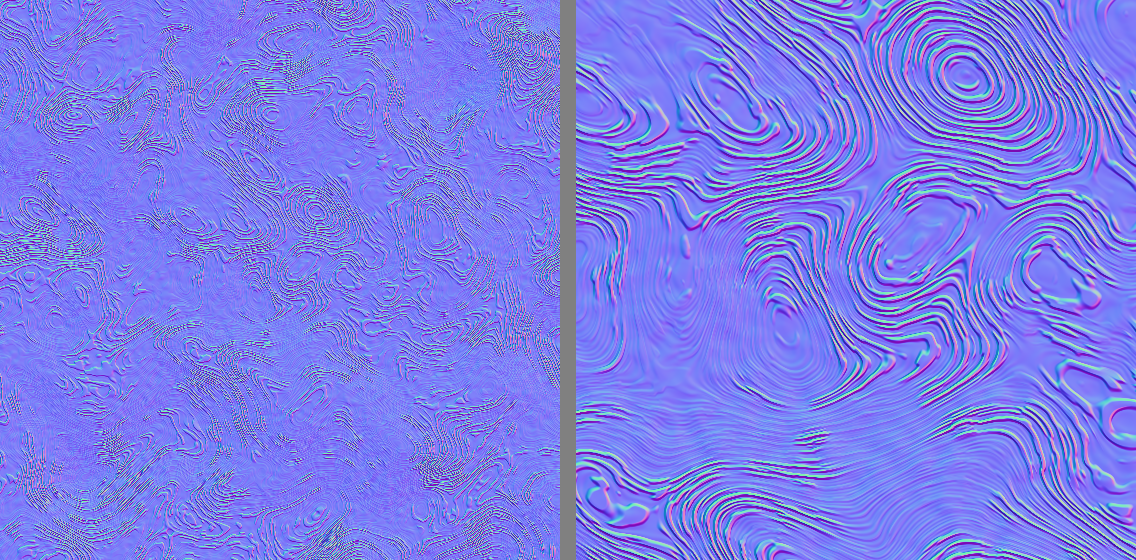
Left: the whole. Right: its middle third, enlarged.
A WebGL 1 fragment shader for this texture map:

```glsl
precision highp float;
uniform vec2 u_resolution;

vec3 hash3(vec2 p) {
  vec3 q = fract(vec3(p.xyx) * vec3(0.1031, 0.1030, 0.0973));
  q += dot(q, q.yxz + 33.33);
  return fract((q.xxy + q.yzz) * q.zyx);
}

// Smooth cellular noise: one signed round bump per jittered cell
float bumps(vec2 p) {
  vec2 cell = floor(p);
  float sum = 0.0;
  for (int j = -1; j <= 1; j++) {
    for (int i = -1; i <= 1; i++) {
      vec2 id = cell + vec2(float(i), float(j));
      vec3 rnd = hash3(id + 50.0);
      vec2 d = p - id - rnd.xy;
      float k = max(0.0, 1.0 - dot(d, d));
      sum += k * k * (rnd.z * 2.6 - 1.3);
    }
  }
  return sum;
}

// Field whose contour lines form the swirls and winding streams
float swirlField(vec2 uv) {
  vec2 q = uv + 0.018 * sin(uv.yx * vec2(17.0, 21.0) + vec2(1.3, 4.1))
              + 0.006 * sin(uv.yx * vec2(47.0, 39.0) + vec2(2.7, 0.4));
  return bumps(q * 7.0) + 0.3 * bumps(q * 15.0 + 31.7);
}

float carvedHeight(vec2 uv) {
  float field = swirlField(uv);
  float drift = bumps(uv * 21.0 + 7.3);
  float chips = bumps(uv * 52.0 + 13.1);
  float nibble = bumps(uv * 105.0 + 5.7);

  // Irregular strata along the contours, with ragged edges
  float wobble = 1.1 * chips + 0.7 * nibble;
  float strata = sin(field * 71.0 + 2.5 * drift + wobble)
               + 0.8 * sin(field * 118.0 - 3.0 * drift + 1.5 * wobble)
               + 0.5 * sin(field * 187.0 + 4.0 * drift - 1.5 * wobble);
  float ledges = smoothstep(0.0, 1.0, strata + 0.25 * nibble);

  // Smooth bands and gaps between the carved parts
  float carved = bumps(uv * 12.0 + 3.9) + 0.5 * sin(field * 15.0)
               + 0.7 * chips + 0.3 * drift;
  float depth = mix(0.1, 1.0, smoothstep(-0.25, 0.6, carved));

  float hairlines = sin(field * 270.0 + 6.0 * drift + 2.5 * wobble);
  return 0.0025 * depth * ledges + 0.00008 * hairlines
       + 0.0004 * nibble + 0.003 * field;
}

void main() {
  vec2 uv = gl_FragCoord.xy / u_resolution;
  vec2 e = vec2(0.0013, 0.0);
  float h = carvedHeight(uv);
  vec2 slope = vec2(carvedHeight(uv + e.xy) - h,
                    carvedHeight(uv + e.yx) - h) / e.x;

  // Encode the surface direction as a tangent-space normal colour
  vec3 normal = normalize(vec3(-slope * vec2(0.75, 1.05), 1.0));
  vec3 color = normal * vec3(0.5, 0.5, 0.49) + vec3(0.488, 0.492, 0.485);
  gl_FragColor = vec4(color, 1.0);
}
```
